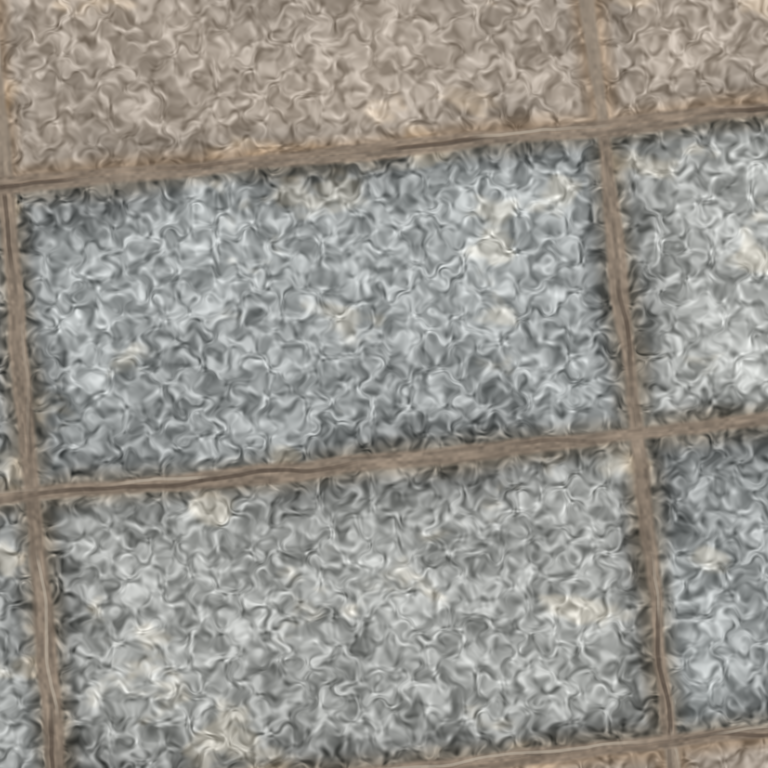
A WebGL 1 fragment shader for this texture:

```glsl
precision highp float;
// Worn granite paving: slightly skewed grey and warm slabs with sandy joints.
uniform vec2 u_resolution;

#define ROW_HEIGHT 0.405
#define JOINT_HALF_WIDTH 0.0105
#define BORDER_WIDTH 0.075
#define GRAIN_SCALE 98.0
#define GRAIN_CONTRAST 0.58
#define GREY_STONE vec3(0.590, 0.600, 0.592)
#define WARM_STONE vec3(0.625, 0.582, 0.535)
#define SAND vec3(0.540, 0.485, 0.430)
#define CRACK vec3(0.330, 0.285, 0.250)
#define PALE_GRIT vec3(0.740, 0.700, 0.640)

float hash(vec2 p) {
  return fract(sin(dot(p, vec2(127.1, 311.7))) * 43758.5453);
}

float noise(vec2 p) {
  vec2 cell = floor(p);
  vec2 f = fract(p);
  f = f * f * (3.0 - 2.0 * f);
  return mix(mix(hash(cell), hash(cell + vec2(1.0, 0.0)), f.x),
             mix(hash(cell + vec2(0.0, 1.0)), hash(cell + 1.0), f.x), f.y);
}

float fbm(vec2 p) {
  float sum = 0.0;
  float weight = 0.55;
  for (int i = 0; i < 4; i++) {
    sum += weight * noise(p);
    p = mat2(1.6, 1.2, -1.2, 1.6) * p + 7.3;
    weight *= 0.5;
  }
  return sum;
}

// Curly mineral flecks, centred on zero.
float granite(vec2 p) {
  vec2 q = p * GRAIN_SCALE;
  vec2 warp = vec2(noise(q * 0.6 + 11.0), noise(q * 0.6 + 47.0)) - 0.5;
  float coarse = noise(q + warp * 2.6);
  float fine = noise(mat2(1.36, 1.02, -1.02, 1.36) * q + warp * 3.0 + 5.0);
  return 0.64 * coarse + 0.36 * fine - 0.5;
}

// Slab coordinates: whole numbers fall on the joints.
vec2 slabSpace(vec2 p) {
  float left = 0.072 - 0.086 * p.y;
  float width = 0.806 - 0.027 * p.y;
  float rise = 0.088 * p.x + 0.014 * p.x * p.x;
  return vec2((p.x - left) / width, (p.y - rise + 0.053) / ROW_HEIGHT);
}

// Packed sand; across is the signed distance from the joint's centre line.
vec3 jointColor(float along, float across, float seed) {
  float streak = noise(vec2(along * 26.0 + seed, across * 190.0 + 20.0));
  float grit = noise(vec2(along * 150.0, across * 230.0 + seed));
  vec3 color = SAND * (0.76 + 0.28 * streak + 0.2 * grit);
  float wander = 0.009 * (noise(vec2(along * 14.0, seed)) - 0.5);
  float crack = 1.0 - smoothstep(0.0008, 0.0045, abs(across - wander));
  crack *= smoothstep(0.42, 0.72, noise(vec2(along * 7.0, seed + 3.0)));
  color = mix(color, CRACK, 0.75 * crack);
  float hairline = 1.0 - smoothstep(0.0005, 0.0035, abs(across + wander - 0.004));
  hairline *= smoothstep(0.55, 0.8, noise(vec2(along * 9.0, seed + 31.0)));
  return mix(color, PALE_GRIT, 0.65 * hairline);
}

void main() {
  vec2 p = gl_FragCoord.xy / u_resolution;
  vec2 wobble = vec2(fbm(p * 13.0 + 3.0), fbm(p * 13.0 + 29.0)) - 0.5;
  vec2 grid = slabSpace(p + 0.009 * wobble);
  vec2 slab = floor(grid);
  vec2 line = floor(grid + 0.5);
  vec2 across = (grid - line) * vec2(0.79, ROW_HEIGHT);
  vec2 toJoint = abs(across);
  float edge = min(toJoint.x, toJoint.y);

  // Every third row is warm stone; each slab has its own tone.
  float warm = step(1.5, mod(slab.y, 3.0));
  float blotch = fbm(p * 8.0 + slab * 5.0) - 0.5;
  float tone = 0.97 + 0.07 * hash(slab + 4.0);
  vec3 stone = mix(GREY_STONE, WARM_STONE, warm) * tone;
  stone += vec3(-0.012, 0.0, 0.014) * (1.0 - warm) * (hash(slab + 9.0) - 0.3);

  // Damp, dark border around a paler worn middle.
  float worn = smoothstep(0.008, BORDER_WIDTH, edge + 0.075 * blotch);
  stone *= mix(mix(0.77, 0.9, warm), 1.06, worn);
  stone *= 1.0 + 0.26 * blotch;

  // Flecks and pale mineral stains.
  stone += GRAIN_CONTRAST * mix(1.0, 0.76, warm) * granite(p);
  float stain = smoothstep(0.66, 0.8, fbm(p * vec2(11.0, 15.0) + 61.0));
  stone = mix(stone, stone + vec3(0.13, 0.11, 0.08), stain);
  float dirt = 1.0 - smoothstep(0.006, 0.036, edge + 0.02 * blotch);
  stone = mix(stone, stone * vec3(1.03, 0.96, 0.88), dirt);

  // Joints of uneven width, blended softly into the slabs.
  vec2 swell = vec2(noise(p * 6.0 + 17.0), noise(p * 6.0 + 53.0));
  vec2 halfWidth = JOINT_HALF_WIDTH * (0.62 + 0.7 * swell);
  vec2 cover = 1.0 - smoothstep(halfWidth - 0.004, halfWidth + 0.004, toJoint);
  vec3 upright = jointColor(p.y, across.x, line.x * 13.0 + 2.0);
  upright = mix(upright, PALE_GRIT * 0.88, 0.4 * warm);
  vec3 level = jointColor(p.x, across.y, line.y * 17.0 + 40.0);
  vec3 color = mix(stone, upright, 0.88 * cover.x);
  color = mix(color, level, 0.9 * cover.y);

  gl_FragColor = vec4(clamp(color, 0.0, 1.0), 1.0);
}
```
